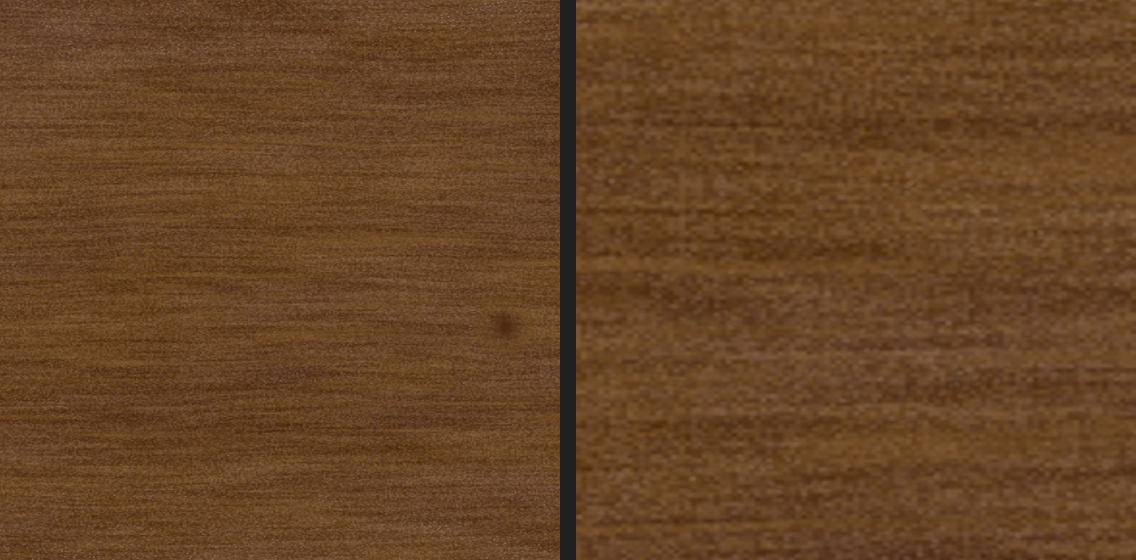
Left, the full canvas; right, a detail of the centre.
This texture is drawn by a WebGL 1 fragment shader. Its source:

```glsl
precision highp float;
uniform vec2 u_resolution;

#define DARK_BROWN vec3(0.328, 0.193, 0.085)
#define LIGHT_BROWN vec3(0.472, 0.328, 0.198)
#define GOLD vec3(0.475, 0.320, 0.130)
#define DUST vec3(0.560, 0.465, 0.410)
#define KNOT_HEART vec3(0.270, 0.130, 0.050)
#define KNOT_CENTER vec2(0.902, 0.415)
#define KNOT_RADIUS 0.027
#define FIBRE_CONTRAST 0.92
#define TOOTH_CONTRAST 0.80
#define DUST_CELLS 190.0

float hash(vec2 cell) {
  vec3 h = fract(vec3(cell.xyx) * 0.1031);
  h += dot(h, h.yzx + 33.33);
  return fract((h.x + h.y) * h.z);
}

float valueNoise(vec2 p) {
  vec2 cell = floor(p);
  vec2 f = fract(p);
  f = f * f * (3.0 - 2.0 * f);
  float low = mix(hash(cell), hash(cell + vec2(1.0, 0.0)), f.x);
  float high = mix(hash(cell + vec2(0.0, 1.0)), hash(cell + 1.0), f.x);
  return mix(low, high, f.y);
}

// One fibre row, shifted at random so that rows do not end together
float fibreRow(float x, float row) {
  x += 40.0 * hash(vec2(row, 7.0));
  float f = fract(x);
  f = f * f * (3.0 - 2.0 * f);
  return mix(hash(vec2(floor(x), row)), hash(vec2(floor(x) + 1.0, row)), f);
}

float streakNoise(vec2 p) {
  float f = fract(p.y);
  f = f * f * (3.0 - 2.0 * f);
  return mix(fibreRow(p.x, floor(p.y)), fibreRow(p.x, floor(p.y) + 1.0), f);
}

// Sparse flecks of random strength, from cellular noise
float flecks(vec2 p) {
  vec2 cell = floor(p);
  float fleck = 0.0;
  for (int y = -1; y <= 1; y++) {
    for (int x = -1; x <= 1; x++) {
      vec2 c = cell + vec2(float(x), float(y));
      vec2 point = c + vec2(hash(c), hash(c + 57.0));
      float strength = pow(hash(c + 131.0), 4.0);
      float d = length(point - p);
      fleck = max(fleck, strength * (1.0 - smoothstep(0.15, 0.60, d)));
    }
  }
  return fleck;
}

// Slow bends of the fibres, parted around the knot
vec2 bendGrain(vec2 p) {
  vec2 d = p - KNOT_CENTER;
  float parting = exp(-dot(d, d) / (4.0 * KNOT_RADIUS * KNOT_RADIUS));
  float wave = 0.005 * sin(4.3 * p.x + 5.0 * p.y) + 0.0015 * sin(13.0 * p.x - 9.0 * p.y);
  return vec2(p.x, p.y + wave - 0.35 * d.y * parting);
}

// Streaks from broad bands down to hair-thin fibres, centred on zero
float fibres(vec2 g) {
  float tone = 0.32 * (valueNoise(g * vec2(1.8, 7.0) + 3.0) - 0.5);
  tone += 0.22 * (streakNoise(g * vec2(3.0, 36.0) + 17.0) - 0.5);
  tone += 0.32 * (streakNoise(g * vec2(6.0, 105.0) + 41.0) - 0.5);
  tone += 0.66 * (streakNoise(g * vec2(11.0, 250.0) + 73.0) - 0.5);
  return tone;
}

void main() {
  vec2 uv = gl_FragCoord.xy / u_resolution;
  vec2 grain = bendGrain(uv);

  // Wood body with a fine tooth
  float tooth = valueNoise(uv * vec2(290.0, 390.0)) - 0.5;
  float tone = 0.47 + FIBRE_CONTRAST * fibres(grain) + TOOTH_CONTRAST * tooth;
  vec3 color = mix(DARK_BROWN, LIGHT_BROWN, clamp(tone, -0.2, 1.3));

  // Drift between reddish-grey and yellowish wood
  float drift = valueNoise(uv * vec2(4.0, 15.0) + 61.0) - 0.5;
  drift += 1.1 * (valueNoise(uv * vec2(150.0, 230.0) + 9.0) - 0.5);
  color += vec3(0.000, 0.008, 0.044) * drift;

  // Thin golden streaks, and a flame left of the knot
  float streak = smoothstep(0.64, 0.95, streakNoise(grain * vec2(5.0, 105.0) + 111.0));
  float middle = smoothstep(0.05, 0.30, uv.y) * (1.0 - smoothstep(0.80, 0.98, uv.y));
  float flameY = (grain.y - 0.400) / 0.013;
  float flame = exp(-flameY * flameY) * smoothstep(0.43, 0.49, uv.x);
  flame *= (1.0 - 0.7 * smoothstep(0.55, 0.85, uv.x)) * streakNoise(grain * vec2(7.0, 100.0) + 29.0);
  color = mix(color, GOLD, 0.36 * streak * (0.3 + 0.7 * middle) + 0.60 * flame);

  // Greyish dust, thicker toward the upper and lower edges
  float edge = smoothstep(0.27, 0.50, abs(uv.y - 0.5));
  float patches = smoothstep(0.35, 0.85, valueNoise(uv * vec2(9.0, 34.0) + 87.0));
  float speck = flecks(uv * vec2(1.0, 1.35) * DUST_CELLS);
  float dust = speck * (0.18 + 0.24 * patches + 0.28 * edge) + 0.09 * edge * patches;
  color = mix(color, DUST, dust);

  // Knot with a dark heart and a pale ring
  vec2 offset = (uv - KNOT_CENTER) * vec2(0.9, 1.0);
  float r = length(offset) / KNOT_RADIUS;
  r += 0.25 * (valueNoise(uv * 60.0) - 0.5);
  float ring = (r - 1.45) / 0.25;
  color = mix(color, GOLD, 0.30 * exp(-ring * ring));
  color = mix(color, KNOT_HEART, 0.50 * exp(-r * r) + 0.30 * exp(-5.0 * r * r));

  gl_FragColor = vec4(color, 1.0);
}
```
